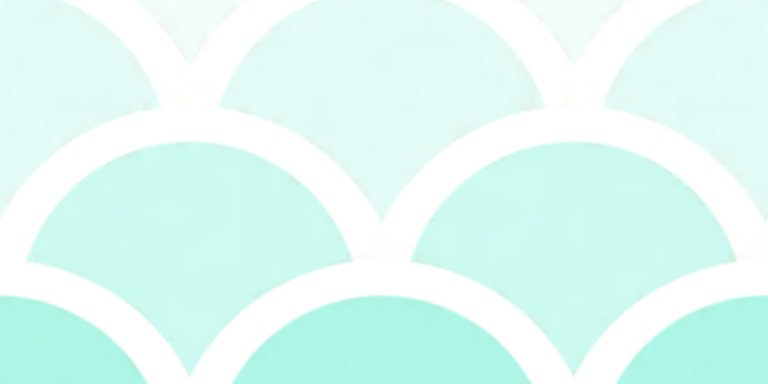
This pattern is drawn by a Shadertoy shader. Its source:

```glsl
// Overlapping mint fish scales with broad white rims, darker towards the bottom

float hash(vec2 p) {
    p = fract(p * vec2(0.1031, 0.1137));
    p += dot(p, p.yx + 33.33);
    return fract((p.x + p.y) * p.x * 57.0);
}

float noise(vec2 p) {
    vec2 i = floor(p), f = fract(p);
    f = f * f * (3.0 - 2.0 * f);
    return mix(mix(hash(i), hash(i + vec2(1, 0)), f.x),
               mix(hash(i + vec2(0, 1)), hash(i + vec2(1, 1)), f.x), f.y);
}

// Coverage of a shape with signed distance d, slightly soft at the edge
float cover(float d) {
    float soft = max(0.006, 0.75 / iResolution.y);
    return 1.0 - smoothstep(-soft, soft, d);
}

// Faint warm speckles that hug an edge
vec3 fringe(vec3 color, float d, float speckle) {
    float amount = exp(-abs(d) * 55.0) * smoothstep(0.4, 0.85, speckle);
    return mix(color, color * vec3(1.0, 0.965, 0.955), amount);
}

void mainImage(out vec4 fragColor, in vec2 fragCoord) {
    vec2 p = fragCoord / iResolution.y;
    vec3 white = vec3(0.995, 1.0, 0.995);
    vec3 tints[4] = vec3[4](vec3(0.68, 0.965, 0.905), vec3(0.80, 0.98, 0.945),
                            vec3(0.89, 0.985, 0.968), vec3(0.945, 0.995, 0.98));
    float speckle = noise(p * 42.0 + 20.0);
    vec3 color = white;

    // Rows from the top down, each covering the foot of the row above
    for (int row = 3; row >= 0; row--) {
        float k = float(row);
        vec2 q = vec2(fract(p.x + 0.506 + 0.5 * k) - 0.5, p.y + 0.216 - 0.401 * k);
        float rim = length(q + vec2(0.0, 0.023)) - 0.562;
        float disc = length(q) - 0.446;

        color = mix(fringe(color, rim, speckle), white, cover(rim));
        vec3 fill = tints[row] + 0.008 * (noise(p * 18.0 + 7.0 * k) - 0.5);
        color = mix(color, fringe(fill, disc, speckle), cover(disc));
    }
    fragColor = vec4(color, 1.0);
}
```
